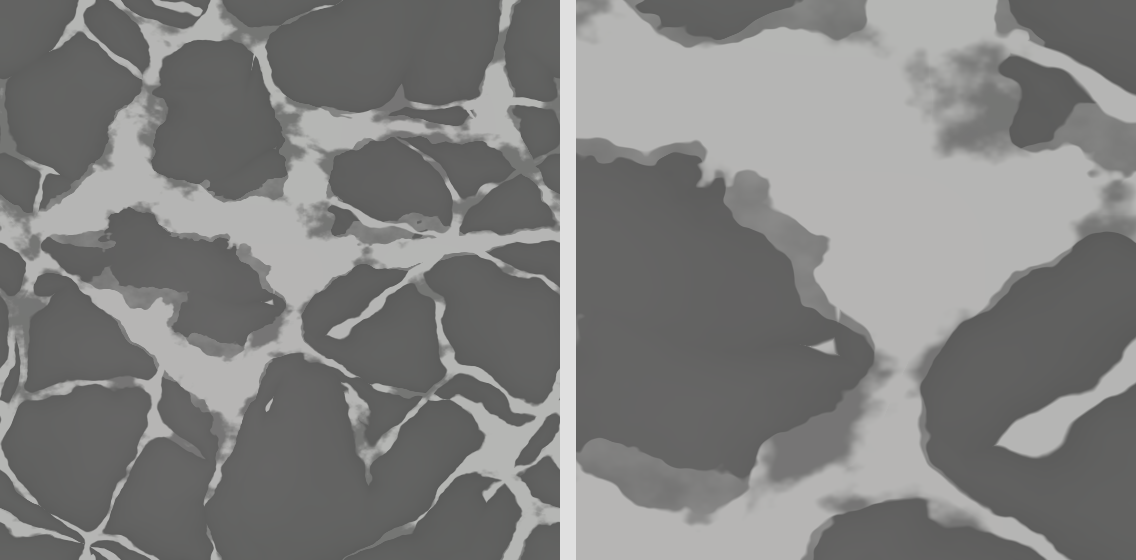
Left: the whole. Right: its middle third, enlarged.
Write a WebGL 2 fragment shader that draws this texture.

```glsl
#version 300 es
precision highp float;
// Dark grey marble crossed by ragged pale veins, tiling in both directions.
// Veins are warped cell borders whose width wanders; a finer, mostly broken
// cell layer and scattered short strokes add the hairline cracks.
uniform vec2 u_resolution;
out vec4 fragColor;

float hash(vec2 cell, float seed) {
    return fract(sin(dot(cell, vec2(127.1, 311.7)) + seed * 74.7) * 43758.5453);
}

// Value noise that wraps after a whole number of cells
float noise(vec2 uv, vec2 cells, float seed) {
    vec2 p = uv * cells, i = floor(p), f = p - i;
    f = f * f * f * (f * (f * 6.0 - 15.0) + 10.0);
    vec2 a = mod(i, cells), b = mod(i + 1.0, cells);
    return mix(mix(hash(a, seed), hash(vec2(b.x, a.y), seed), f.x),
               mix(hash(vec2(a.x, b.y), seed), hash(b, seed), f.x), f.y);
}

float fbm(vec2 uv, vec2 cells, float seed) {
    float sum = 0.0, amp = 0.5;
    for (int k = 0; k < 4; k++) {
        sum += amp * noise(uv, cells, seed + float(k));
        cells *= 2.0;
        amp *= 0.5;
    }
    return sum / 0.9375;
}

// Offset from uv to the jittered seed point of a neighbouring cell
vec2 toSeed(vec2 uv, vec2 cells, vec2 step2, float seed) {
    vec2 id = floor(uv * cells) + step2, wrapped = mod(id, cells);
    vec2 jitter = vec2(hash(wrapped, seed), hash(wrapped, seed + 1.0));
    return (id + 0.1 + 0.8 * jitter) / cells - uv;
}

// Distance to the nearest cell border, with corners rounded by a soft minimum
float borderDistance(vec2 uv, vec2 cells, float sharpness, float seed) {
    vec2 nearest = vec2(9.0);
    for (int y = -2; y <= 2; y++)
    for (int x = -2; x <= 2; x++) {
        vec2 r = toSeed(uv, cells, vec2(x, y), seed);
        if (dot(r, r) < dot(nearest, nearest)) nearest = r;
    }
    float sum = 1e-9;
    for (int y = -2; y <= 2; y++)
    for (int x = -2; x <= 2; x++) {
        vec2 r = toSeed(uv, cells, vec2(x, y), seed), across = r - nearest;
        if (dot(across, across) > 1e-6)
            sum += exp(-sharpness * dot(0.5 * (r + nearest), normalize(across)));
    }
    return -log(sum) / sharpness;
}

// Short tapered strokes, present in only some cells
float strokeDistance(vec2 uv, vec2 cells, float seed) {
    float d = 1.0;
    for (int y = -1; y <= 1; y++)
    for (int x = -1; x <= 1; x++) {
        vec2 id = mod(floor(uv * cells) + vec2(x, y), cells);
        vec2 r = toSeed(uv, cells, vec2(x, y), seed);
        float angle = 3.14159 * hash(id, seed + 2.0);
        float halfLength = mix(0.012, 0.055, hash(id, seed + 3.0));
        vec2 axis = vec2(cos(angle), sin(angle));
        float along = dot(r, axis) / halfLength;
        float across = abs(dot(r, vec2(-axis.y, axis.x)));
        float stroke = across - 0.005 * (1.0 - along * along);
        if (hash(id, seed + 4.0) < 0.4) d = min(d, stroke);
    }
    return d;
}

void main() {
    vec2 uv = gl_FragCoord.xy / u_resolution;
    float soft = max(0.0012, 0.9 / u_resolution.y);

    // Broad bends plus smaller wobbles
    vec2 bend = vec2(noise(uv, vec2(2), 3.0), noise(uv, vec2(2), 8.0)) - 0.5;
    vec2 wobble = vec2(fbm(uv, vec2(6), 13.0), fbm(uv, vec2(6), 19.0)) - 0.5;
    vec2 p = uv + 0.22 * bend + 0.08 * wobble;

    // Signed distances: negative inside a vein
    float rough = fbm(uv, vec2(20, 24), 25.0) - 0.5;
    float swell = smoothstep(0.4, 0.85, noise(uv, vec2(3), 31.0));
    float width = 0.003 + 0.04 * swell;
    float veins = borderDistance(p, vec2(2, 4), 45.0, 37.0) - width
                + rough * (0.018 + 0.8 * width);
    float presence = smoothstep(0.35, 0.65, noise(uv, vec2(4), 43.0));
    float cracks = borderDistance(p, vec2(4, 5), 120.0, 47.0)
                 - mix(-0.03, 0.006, presence) + rough * 0.016;
    float strokes = strokeDistance(p, vec2(5), 53.0) + rough * 0.02;
    float d = min(veins, min(cracks, strokes));

    // Dark body, cloudy and a little darker beside the veins
    float cloud = fbm(uv, vec2(3), 59.0) - 0.5;
    float tone = 0.393 + 0.045 * cloud - 0.025 * exp(-max(d, 0.0) / 0.016);

    // Translucent smears spilling from the wide veins
    float patches = fbm(p, vec2(11, 15), 67.0);
    float grain = fbm(uv, vec2(32, 40), 73.0);
    float reach = 0.16 * swell * max(patches - 0.5, 0.0);
    float smear = smoothstep(soft, -soft, veins - reach);
    tone = mix(tone, mix(0.43, 0.57, grain), smear);

    // Pale vein filling in mottled layers, brightest in the middle
    float body = patches + 0.35 * (grain - 0.5) - 6.0 * min(d, 0.0);
    float filling = mix(0.46, 0.71, smoothstep(0.37, 0.56, body));
    tone = mix(tone, filling, smoothstep(soft, -soft, d));

    vec3 tint = mix(vec3(0.995, 1.005, 0.99), vec3(1.005, 1.0, 0.995), noise(uv, vec2(4), 79.0));
    fragColor = vec4(tone * tint, 1.0);
}
```
